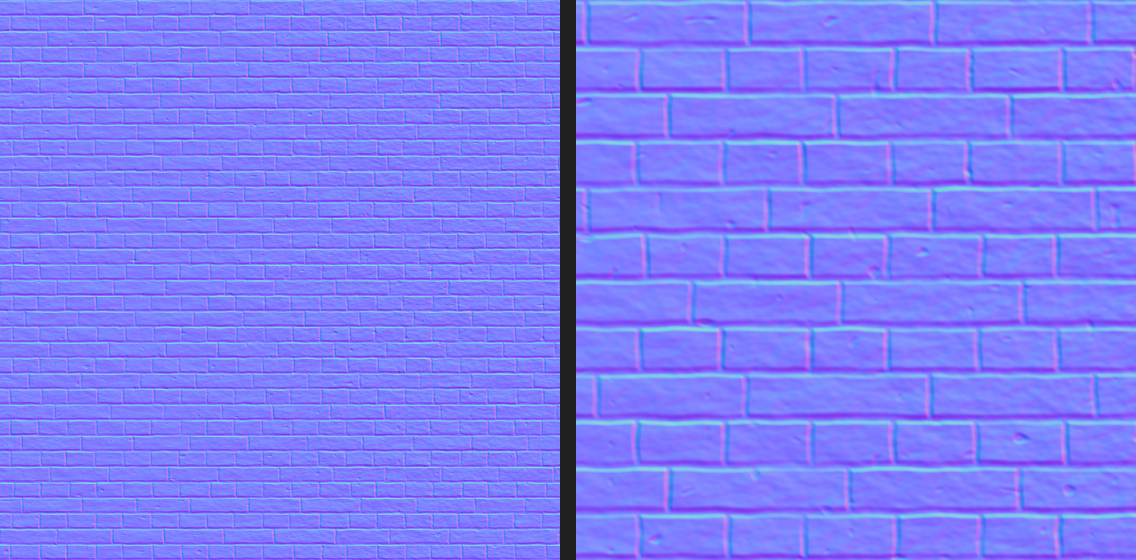
Left: the whole. Right: its middle third, enlarged.
A Shadertoy shader for this texture map:

```glsl
const float COURSES = 36.0;         // brick rows, bottom to top
const float STRETCHERS = 10.0;      // long bricks per odd course
const float HEADERS = 20.0;         // short bricks per even course
const float STRETCHER_PHASE = 0.43;
const float HEADER_PHASE = 0.42;
const float JOINT_JITTER = 0.07;    // in brick lengths
const float JOINT_HALF = 0.0005;    // all lengths below are in canvas units
const float LOWER_BEVEL = 0.0037;
const float UPPER_BEVEL = 0.0023;
const float SIDE_BEVEL = 0.0022;
const float JOINT_DEPTH = 0.0013;
const float SIDE_DEPTH = 0.75;      // side joint depth relative to bed joints
const float EDGE_WOBBLE = 0.0013;
const float BRICK_TILT = 0.07;
const float PIT_DEPTH = 0.0009;
const float SAMPLE_STEP = 0.001;
const float TAU = 6.2831853;

float hash(vec2 p) {
    vec3 q = fract(vec3(p.xyx) * vec3(0.1031, 0.1030, 0.0973));
    q += dot(q, q.yzx + 33.33);
    return fract((q.x + q.y) * q.z);
}

float latticeDot(vec2 cell, vec2 offset, vec2 period) {
    float angle = TAU * hash(mod(cell, period) + period);
    return dot(vec2(cos(angle), sin(angle)), offset);
}

// Gradient noise that wraps at the canvas edges
float noise(vec2 uv, vec2 period) {
    vec2 p = uv * period;
    vec2 i = floor(p), f = p - i;
    vec2 w = f * f * f * (f * (f * 6.0 - 15.0) + 10.0);
    vec2 e = vec2(1.0, 0.0);
    float low = mix(latticeDot(i, f, period),
                    latticeDot(i + e.xy, f - e.xy, period), w.x);
    float high = mix(latticeDot(i + e.yx, f - e.yx, period),
                     latticeDot(i + e.xx, f - e.xx, period), w.x);
    return mix(low, high, w.y);
}

float bevel(float distanceToJoint, float width) {
    return smoothstep(JOINT_HALF, JOINT_HALF + width, distanceToJoint);
}

float brickHeight(vec2 uv) {
    // Uneven brick edges
    vec2 p = uv + EDGE_WOBBLE * vec2(noise(uv, vec2(50.0, 70.0)),
                                     noise(uv + 0.37, vec2(44.0, 60.0)));

    // Bed joints: soft lower edges, crisp upper edges
    float y = p.y * COURSES;
    float row = mod(floor(y), COURSES);
    float bedOffset = (y - floor(y + 0.5)) / COURSES;
    float bed = bevel(abs(bedOffset), bedOffset > 0.0 ? LOWER_BEVEL : UPPER_BEVEL);

    // Courses alternate; successive long courses shift by half a brick
    bool isLong = mod(row, 2.0) > 0.5;
    float count = isLong ? STRETCHERS : HEADERS;
    float phase = isLong ? STRETCHER_PHASE + (mod(row, 4.0) < 2.0 ? 0.5 : 0.0)
                         : HEADER_PHASE;
    phase += (hash(vec2(row, 91.0)) - 0.5) * JOINT_JITTER;

    // Side joints
    float x = p.x * count - phase;
    float joint = floor(x + 0.5);
    float jitter = (hash(vec2(mod(joint, count), row)) - 0.5) * 2.0 * JOINT_JITTER;
    float sideOffset = (x - joint - jitter) / count;
    float side = bevel(abs(sideOffset), SIDE_BEVEL);
    float brick = mod(sideOffset < 0.0 ? joint - 1.0 : joint, count);

    // Mortar fill varies along the wall, and each brick sits at its own tilt
    float depth = JOINT_DEPTH * (1.0 + 0.7 * noise(uv, vec2(14.0, 36.0)));
    float face = bed * mix(1.0 - SIDE_DEPTH, 1.0, side);
    float tilt = BRICK_TILT * (hash(vec2(brick + 40.0, row)) - 0.5);
    return depth * face + tilt * (fract(y) - 0.5) / COURSES * face;
}

float wallHeight(vec2 uv) {
    // Grain, rougher toward the right half
    float roughness = 1.0 - 0.25 * cos(TAU * (uv.x - 0.25));
    float grain = 0.0007 * noise(uv, vec2(34.0, 80.0))
                + 0.00045 * noise(uv, vec2(90.0, 160.0)) * roughness
                + 0.0002 * noise(uv, vec2(190.0, 290.0)) * roughness;
    // Sparse chips
    float pits = smoothstep(0.4, 0.6, noise(uv + 0.61, vec2(70.0, 100.0)));
    return brickHeight(uv) + grain - PIT_DEPTH * pits;
}

void mainImage(out vec4 fragColor, in vec2 fragCoord) {
    vec2 uv = fragCoord / iResolution.xy;
    vec2 e = vec2(SAMPLE_STEP, 0.0);

    // Surface slope encoded as a tangent-space normal
    vec2 slope = vec2(wallHeight(uv + e.xy) - wallHeight(uv - e.xy),
                      wallHeight(uv + e.yx) - wallHeight(uv - e.yx)) / (2.0 * SAMPLE_STEP);
    vec3 normal = normalize(vec3(-slope, 1.0));
    fragColor = vec4(0.5 + 0.5 * normal, 1.0);
}
```
